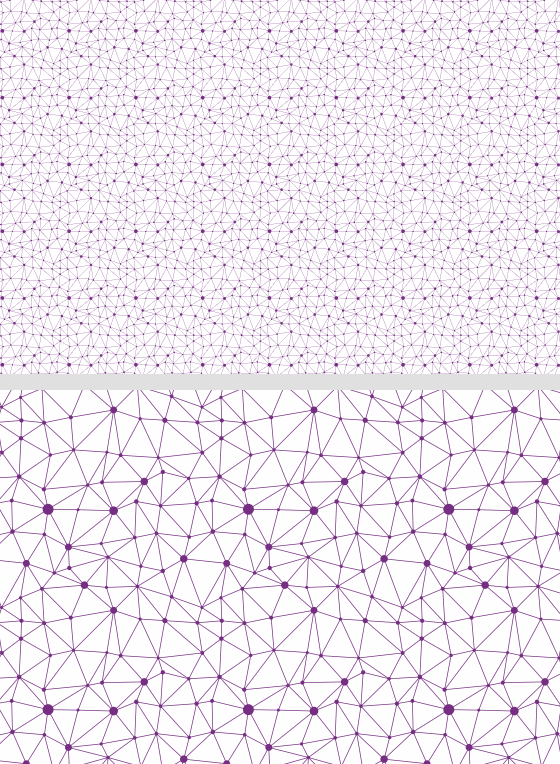
Top: the whole. Bottom: its middle third, enlarged.
A WebGL 2 fragment shader for this pattern:

```glsl
#version 300 es
precision highp float;
// A seamless web of fine purple lines joining dots of several sizes on white.
// Each tile is a 7 x 7 grid of displaced nodes; some cells hold large hubs, and
// every quad of four neighbouring nodes is split into two triangles.
uniform vec2 u_resolution;
out vec4 fragColor;

const float GRID = 7.0;

// Large dots: position in the tile (in grid cells) and radius
const vec3 HUBS[9] = vec3[9](
  vec3(0.50, 0.50, 0.19), vec3(2.79, 0.45, 0.15), vec3(1.21, 6.18, 0.12),
  vec3(6.74, 5.61, 0.12), vec3(1.77, 4.85, 0.13), vec3(5.24, 5.77, 0.13),
  vec3(3.86, 1.47, 0.13), vec3(2.79, 3.97, 0.12), vec3(4.58, 3.61, 0.09));

vec3 hash3(vec2 p) {
  vec3 k = vec3(dot(p, vec2(127.1, 311.7)), dot(p, vec2(269.5, 183.3)), dot(p, vec2(419.2, 371.9)));
  return fract(sin(k) * 43758.5);
}

// Offset that draws a node towards a dense cluster, wrapped around the tile
vec2 pull(vec2 p, vec2 centre) {
  vec2 v = centre - p;
  v -= GRID * round(v / GRID);
  return v * 0.62 * exp(-dot(v, v) / 1.3);
}

// Position and radius of the node that belongs to a grid cell
vec3 nodeAt(vec2 cell) {
  vec2 wrapped = mod(cell, GRID);
  for (int i = 0; i < 9; i++) {
    if (floor(HUBS[i].xy) == wrapped) return vec3(HUBS[i].xy - wrapped + cell, HUBS[i].z);
  }
  vec3 h = hash3(wrapped + 3.0);
  vec2 p = wrapped + 0.5 + 0.68 * (h.xy - 0.5);
  p += pull(p, vec2(6.1, 3.3)) + pull(p, vec2(2.4, 2.6));
  return vec3(p - wrapped + cell, mix(0.05, 0.078, h.z));
}

// Share of a pixel of size px that a thin line from a to b covers
float lineCover(vec2 p, vec2 a, vec2 b, float px) {
  vec2 ab = b - a;
  float d = length(p - a - ab * clamp(dot(p - a, ab) / dot(ab, ab), 0.0, 1.0));
  float halfWidth = 0.0125;
  return max(0.0, min(d + 0.5 * px, halfWidth) - max(d - 0.5 * px, -halfWidth)) / px;
}

void main() {
  // Canvas position in grid cells: 8.385 tiles across
  float px = 8.385 * GRID / u_resolution.x;
  vec2 p = gl_FragCoord.xy * px - vec2(0.035, 0.138) * GRID + 0.5;
  vec2 cell = floor(p);

  // Nearby nodes and their dots
  vec3 nodes[25];
  float dots = 0.0;
  for (int i = 0; i < 25; i++) {
    vec3 n = nodeAt(cell + vec2(i % 5 - 2, i / 5 - 2));
    nodes[i] = n;
    dots = max(dots, clamp((n.z - length(p - n.xy)) / px + 0.5, 0.0, 1.0));
  }

  // Two sides of each quad, and the diagonal that favours short links and hubs
  float blank = 1.0;
  for (int y = 0; y < 5; y++) {
    for (int x = 0; x < 5; x++) {
      int i = y * 5 + x;
      vec3 a = nodes[i];
      if (x < 4) blank *= 1.0 - lineCover(p, a.xy, nodes[i + 1].xy, px);
      if (y < 4) blank *= 1.0 - lineCover(p, a.xy, nodes[i + 5].xy, px);
      if (x < 4 && y < 4) {
        vec3 b = nodes[i + 1], c = nodes[i + 5], d = nodes[i + 6];
        float rising = distance(a.xy, d.xy) - 6.0 * (a.z + d.z);
        float falling = distance(b.xy, c.xy) - 6.0 * (b.z + c.z);
        vec4 link = rising < falling ? vec4(a.xy, d.xy) : vec4(b.xy, c.xy);
        blank *= 1.0 - lineCover(p, link.xy, link.zw, px);
      }
    }
  }

  vec3 paper = vec3(0.998);
  vec3 purple = vec3(0.46, 0.18, 0.51);
  float ink = 1.0 - blank * (1.0 - dots);
  fragColor = vec4(mix(paper, purple, ink), 1.0);
}
```
